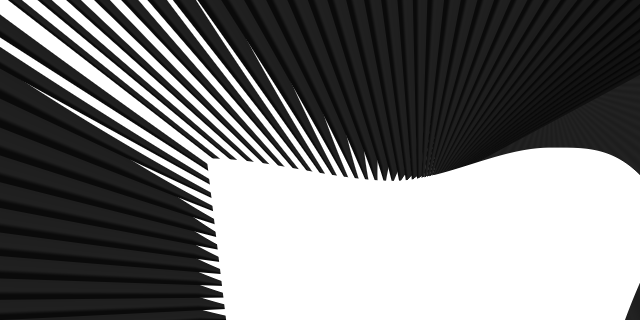
Write a Shadertoy shader that draws this background.

```glsl
// Fans of dark overlapping blades around a smooth white opening.
#define FIRST_BLADE -14
#define LAST_BLADE 39
#define WHITE vec3(1.0)
#define FACE vec3(0.132)
#define SHADOW vec3(0.04)
#define SHADOW_WIDTH 0.3
#define TIP_FILL 0.42
#define FAN_PIVOT vec2(1.72, 0.74)

// Height of the upper rim of the opening.
float rimHeight(float x) {
    float bend = max(x - 1.745, 0.0);
    return 0.505 - 0.0703 * smoothstep(0.646, 1.24, x)
        + 0.104 * smoothstep(1.224, 1.72, x) - 5.2 * bend * bend * bend;
}

// Left side of the opening.
float rimLeft(float y) {
    return 0.646 + 0.12 * (0.505 - y);
}

// Inner tip and outer end of a blade: left fan below zero, upper fan above.
void bladeLine(float i, out vec2 tip, out vec2 end) {
    if (i < 0.0) {
        float m = -1.0 - i;
        float y = 0.466 - 0.043 * m + 0.00034 * m * m;
        tip = vec2(rimLeft(y), y);
        end = vec2(0.0, 0.883 - 0.099 * m + 0.0017 * m * m);
    } else {
        float k = i - 1.0;
        float n = min(k, 18.0);
        float x = 0.719 + 0.0534 * n - 0.00112 * n * n + 0.0082 * (k - n);
        tip = vec2(x, rimHeight(x));
        end = vec2(0.117 + 0.0911 * n - 0.0013 * n * n + 0.0521 * (k - n), 1.0);
    }
}

// Signed distance to a line, positive on its right.
float sideOf(vec2 p, vec2 tip, vec2 end) {
    vec2 d = normalize(end - tip);
    return dot(p - tip, vec2(d.y, -d.x));
}

// Share of the gap between two lines that a blade fills at distance q.
float bladeFill(float i, float q) {
    float growth = i < 0.0 ? min(0.12 * exp(0.85 * (-1.0 - i)), 6.0)
                           : 0.065 * exp(0.42 * (i - 1.0));
    float base = mix(TIP_FILL, 0.3, smoothstep(6.0, 14.0, i));
    return min(base + growth * max(q, 0.0), 1.1);
}

// Paints one blade over the colour below it.
vec3 paintBlade(vec3 color, vec2 p, float i, float pixel) {
    vec2 tip, end, nextTip, nextEnd;
    bladeLine(i, tip, end);
    bladeLine(i + 1.0, nextTip, nextEnd);

    float a = sideOf(p, tip, end);
    float gap = max(a - sideOf(p, nextTip, nextEnd), 1e-4);
    float f = a / gap;
    vec2 axis = end - tip;
    float scale = dot(axis, axis);
    if (dot(p - tip, axis) / scale < -0.1) return color;

    float q = dot(p - mix(tip, nextTip, clamp(f, 0.0, 1.0)), axis) / scale;
    float fill = bladeFill(i, q);
    float cover = clamp(a / pixel + 0.5, 0.0, 1.0)
        * clamp((fill - f) * gap / pixel + 0.5, 0.0, 1.0);

    // Shadowed fold, then a lit face that dims toward the right.
    float t = f / fill;
    float soft = 0.06 + pixel / gap;
    float lit = smoothstep(SHADOW_WIDTH - soft, SHADOW_WIDTH + soft, t);
    vec3 shade = mix(SHADOW, FACE * (1.0 - 0.12 * t), lit);
    shade *= 1.0 - 0.45 * smoothstep(22.0, 37.0, i);
    return mix(color, shade, cover);
}

void mainImage(out vec4 fragColor, in vec2 fragCoord) {
    vec2 p = fragCoord / iResolution.y;
    float pixel = 1.0 / iResolution.y;

    // Faintly ribbed surface behind the right side.
    vec2 ray = p - FAN_PIVOT;
    float ribs = sin(70.0 * atan(ray.y, ray.x));
    vec3 backFan = FACE * (0.93 + 0.07 * ribs * smoothstep(0.0, 0.15, length(ray)));
    vec3 color = mix(WHITE, backFan, step(1.36, p.x));

    // Blades, from the lower left around to the right.
    for (int i = FIRST_BLADE; i <= LAST_BLADE; i++) {
        color = paintBlade(color, p, float(i), pixel);
    }

    // White opening in front.
    float rimRight = 1.953 + 0.367 * p.y + 0.3 * p.y * p.y;
    float inside = min(p.x - rimLeft(p.y), rimHeight(p.x) - p.y);
    inside = min(inside, rimRight - p.x);
    color = mix(color, WHITE, clamp(inside / pixel + 0.5, 0.0, 1.0));

    fragColor = vec4(color, 1.0);
}
```
